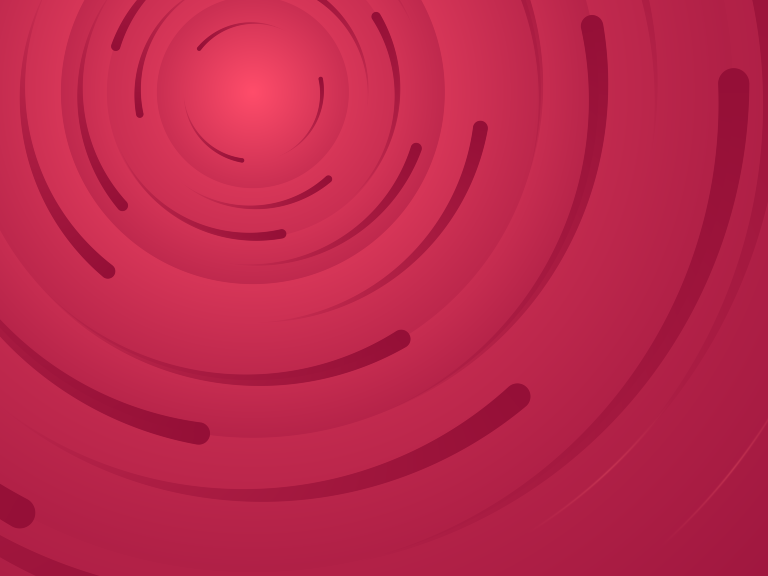
Reproduce this background procedurally as a Shadertoy shader.

```glsl
// Concentric crimson discs around an off-centre glow, crossed by comet-like arcs.
// Each disc is a radial ramp; each ring carries three arcs that taper and fade
// clockwise behind a round head. All lengths are in units of canvas height.

const vec2  CENTRE     = vec2(0.439, 0.840);
const vec3  SHADE      = vec3(0.61, 0.08, 0.24);
const vec3  GLOW       = vec3(1.00, 0.30, 0.415);
const vec3  ARC_COLOR  = vec3(0.585, 0.06, 0.215);
const vec3  GLINT      = vec3(0.88, 0.30, 0.38);
const float ARC_WIDTH  = 0.0325;  // half width of a head relative to its radius
const float ARC_SWEEP  = 80.0;    // degrees from head to tail tip
const float ARC_FADE   = 0.85;
const float GLINT_SIZE = 0.0018;

// Discs: outer radius, tone at the inner rim, tone at the outer rim
const int DISCS = 7;
const vec3 DISC[DISCS] = vec3[DISCS](
    vec3(0.1667, 1.00, 0.46), vec3(0.2535, 0.60, 0.46),
    vec3(0.3333, 0.55, 0.36), vec3(0.5000, 0.59, 0.33),
    vec3(0.6000, 0.44, 0.26), vec3(0.8335, 0.38, 0.20),
    vec3(1.2500, 0.23, 0.03));

// Rings of arcs: radius, angle of the first head, extra turn of the other heads
const int RINGS = 10;
const vec3 RING[RINGS] = vec3[RINGS](
    vec3(0.120, 11.0, 10.0), vec3(0.200, 71.0, 0.0),
    vec3(0.251, 31.5, 10.0), vec3(0.300, 101.0, 0.0),
    vec3(0.400, -9.0, 0.0),  vec3(0.500, 61.0, 0.0),
    vec3(0.600, 11.0, 10.0), vec3(0.700, 71.0, 0.0),
    vec3(0.835, 1.0, 0.0),   vec3(0.902, 35.0, 0.0));

// Coverage of a shape from its signed distance
float cover(float dist, float pixel) {
    return 1.0 - smoothstep(-0.6 * pixel, 0.6 * pixel, dist);
}

// Tone of the nested discs at a given radius
float discTone(float radius, float pixel) {
    float tone = 0.0;
    float inner = 0.0;
    for (int i = 0; i < DISCS; i++) {
        float ramp = clamp((radius - inner) / (DISC[i].x - inner), 0.0, 1.0);
        float inside = i == 0 ? 1.0 : 1.0 - cover(radius - inner, pixel);
        tone = mix(tone, mix(DISC[i].y, DISC[i].z, ramp), inside);
        inner = DISC[i].x;
    }
    return tone;
}

// Opacity of one arc: tapered body behind the head, round cap in front
float arc(vec2 p, float angle, float radius, float head, float pixel) {
    float along = mod(head - angle, 360.0) / ARC_SWEEP;
    float rest = max(1.0 - along, 0.0);
    float width = ARC_WIDTH * radius;
    float body = cover(abs(length(p) - radius) - width * rest, pixel)
               * pow(rest, ARC_FADE) * step(along, 1.0);
    vec2 tip = radius * vec2(cos(radians(head)), sin(radians(head)));
    float cap = cover(length(p - tip) - width, pixel);
    // The cap only covers the side ahead of the body
    return along > 1.0 ? cap : body;
}

// Thin highlight fading toward both of its ends
float glint(float radius, float angle, float ring, float middle, float span) {
    float rest = max(1.0 - abs(angle - middle) / span, 0.0);
    float across = (radius - ring) / GLINT_SIZE;
    return rest * exp(-across * across);
}

void mainImage(out vec4 fragColor, in vec2 fragCoord) {
    float pixel = 1.0 / iResolution.y;
    vec2 p = fragCoord * pixel - CENTRE;
    float radius = length(p);
    float angle = degrees(atan(p.y, p.x));

    // Discs
    vec3 color = mix(SHADE, GLOW, discTone(radius, pixel));

    // Highlights on the outer rims
    float shine = glint(radius, angle, 0.902, -47.0, 11.0)
                + glint(radius, angle, 1.060, -38.0, 10.0);
    color = mix(color, GLINT, 0.4 * shine);

    // Arcs, three on each ring
    for (int i = 0; i < RINGS; i++) {
        for (int k = 0; k < 3; k++) {
            float head = RING[i].y + 120.0 * float(k) + (k > 0 ? RING[i].z : 0.0);
            color = mix(color, ARC_COLOR, arc(p, angle, RING[i].x, head, pixel));
        }
    }

    fragColor = vec4(color, 1.0);
}
```
